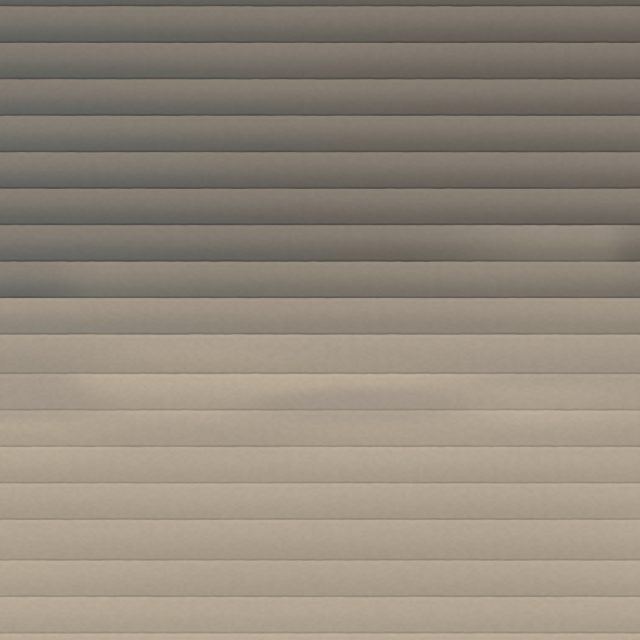
A Shadertoy shader for this pattern:

```glsl
float hash(vec2 p) {
    return fract(sin(dot(p, vec2(127.1, 311.7))) * 43758.5453);
}

float noise(vec2 p) {
    vec2 i = floor(p), f = fract(p);
    f = f * f * (3.0 - 2.0 * f);
    return mix(mix(hash(i), hash(i + vec2(1, 0)), f.x),
               mix(hash(i + vec2(0, 1)), hash(i + vec2(1, 1)), f.x), f.y);
}

// Slat count from the top edge, with two slightly taller slats
float slatCoord(float y) {
    float d = (1.0 - y) * 17.55 - 0.19;
    return d - 0.08 * smoothstep(9.0, 10.08, d) - 0.115 * smoothstep(14.08, 15.2, d);
}

// Daylight on each slat: dim above, bright below, with local spill and shadow
float daylight(float row, float x) {
    float spill = smoothstep(0.6, 0.85, x) * (1.0 - smoothstep(0.94, 1.0, x));
    float corner = 1.0 - smoothstep(0.03, 0.17, x);
    float level = row + 1.2 * spill * exp(-2.0 * (row - 6.0) * (row - 6.0));
    level -= 1.1 * corner * exp(-4.0 * (row - 7.0) * (row - 7.0));
    level += 0.3 * (noise(vec2(x * 3.0, row * 1.7)) - 0.5);
    return smoothstep(5.7, 10.0, level);
}

void mainImage(out vec4 fragColor, in vec2 fragCoord) {
    vec2 uv = fragCoord / iResolution.xy;
    float d = slatCoord(uv.y) + 0.012 * (noise(uv * vec2(90.0, 18.0)) - 0.5);
    float f = fract(d);
    float pixel = 17.55 / iResolution.y;

    // Blend into the next slat across the last pixel
    float edge = smoothstep(1.0 - 1.2 * pixel, 1.0, f);
    float row = floor(d) + edge;
    float light = daylight(row, uv.x);

    // Curved face, falling into shade toward its lower edge
    vec3 lit = mix(vec3(0.53, 0.495, 0.455), vec3(0.71, 0.655, 0.582), light);
    vec3 dim = mix(vec3(0.385, 0.39, 0.375), vec3(0.405, 0.382, 0.35), smoothstep(0.0, 0.7, uv.x));
    vec3 shadow = mix(dim, vec3(0.652, 0.602, 0.532), light);
    float shade = smoothstep(0.1, 1.0, f) * (1.0 - edge);
    vec3 color = mix(lit, shadow, shade);
    color *= 1.0 - 0.06 * (1.0 - smoothstep(-1.0, 4.0, d));

    // Soft grey patches where the dim and bright slats meet
    float band = exp(-(d - 10.3) * (d - 10.3) / 2.2);
    float patches = smoothstep(0.4, 0.8, noise(vec2(uv.x * 3.5 + 2.0, d * 1.1)));
    color = mix(color, vec3(0.59, 0.555, 0.51), 0.55 * patches * band);

    // Dark seam and faint lit lip
    float seam = smoothstep(0.91, 0.96, f) * (1.0 - edge);
    color *= 1.0 - seam * mix(0.17, 0.09, light) * (0.8 + 0.4 * noise(uv * vec2(25.0, 17.0)));
    color *= 1.0 + 0.025 * (1.0 - smoothstep(0.03, 0.12, f));

    // Broad stains and fine grain
    color *= 1.0 + 0.045 * (noise(uv * vec2(2.5, 9.0) + 7.0) - 0.5);
    color *= 1.0 + 0.03 * (noise(uv * vec2(190.0, 260.0)) - 0.5);
    fragColor = vec4(color, 1.0);
}
```
